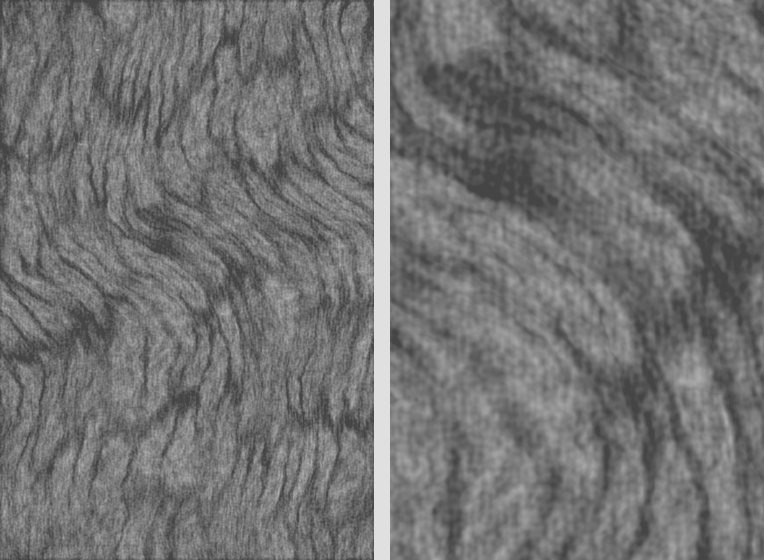
Left, the full canvas; right, a detail of the centre.
This texture is drawn by a WebGL 2 fragment shader. Its source:

```glsl
#version 300 es
precision highp float;

uniform vec2 u_resolution;
out vec4 fragColor;

vec2 hash2(vec2 cell) {
    vec3 q = fract(cell.xyx * vec3(0.1031, 0.1030, 0.0973));
    q += dot(q, q.yzx + 33.33);
    return fract((q.xx + q.yz) * q.zy);
}

float cornerSlope(vec2 cell, vec2 offset) {
    float angle = 6.2832 * hash2(cell).x;
    return dot(vec2(cos(angle), sin(angle)), offset);
}

float gradientNoise(vec2 p) {
    vec2 i = floor(p), f = fract(p);
    vec2 u = f * f * f * (f * (f * 6.0 - 15.0) + 10.0);
    vec2 e = vec2(1.0, 0.0);
    return mix(mix(cornerSlope(i, f), cornerSlope(i + e.xy, f - e.xy), u.x),
               mix(cornerSlope(i + e.yx, f - e.yx), cornerSlope(i + e.xx, f - e.xx), u.x), u.y);
}

float fbm(vec2 p) {
    float sum = 0.0, gain = 1.0;
    for (int octave = 0; octave < 4; octave++) {
        sum += gain * gradientNoise(p);
        p = mat2(1.6, 1.2, -1.2, 1.6) * p + 7.3;
        gain *= 0.5;
    }
    return sum;
}

// x runs across the ridges, y along them; a diagonal fold bends the grain
vec2 grainCoords(vec2 p) {
    float fold = p.y - 0.43 - 0.45 * p.x;
    float across = p.x + 0.8 * 0.14 * tanh(fold / 0.14) - 0.1 * p.y;
    across += 0.06 * gradientNoise(p * 3.7 + 4.0) + 0.018 * gradientNoise(p * 10.0);
    float along = p.y - 0.4 * p.x + 0.03 * gradientNoise(p * 6.0 + 20.0);
    return vec2(across, along);
}

// Returns the gap to the nearest plate border and a random plate tone
vec2 barkPlates(vec2 p) {
    vec2 home = floor(p);
    float nearest = 9.0, second = 9.0, tone = 0.0;
    for (int y = -2; y <= 2; y++) {
        for (int x = -2; x <= 2; x++) {
            vec2 cell = home + vec2(x, y);
            vec2 jitter = hash2(cell + 50.0);
            float d = length(cell + jitter - p);
            if (d < nearest) {
                second = nearest;
                nearest = d;
                tone = hash2(cell + 90.0).y;
            } else {
                second = min(second, d);
            }
        }
    }
    return vec2(second - nearest, tone);
}

void main() {
    vec2 p = gl_FragCoord.xy / u_resolution.y;
    vec2 uv = gl_FragCoord.xy / u_resolution;
    vec2 grain = grainCoords(p);

    // Long plates with ragged borders
    vec2 ragged = grain + 0.006 * vec2(fbm(p * 38.0), fbm(p * 31.0 + 60.0));
    vec2 plate = barkPlates(ragged * vec2(27.0, 5.5) + 100.0);
    float depth = 0.65 + 0.9 * gradientNoise(p * 9.0 + 30.0);
    depth *= mix(0.5, 1.1, smoothstep(0.0, 0.4, p.y + 0.4 * p.x));
    float groove = (1.0 - smoothstep(0.02, 0.36, plate.x)) * clamp(depth, 0.15, 1.1);

    // Narrow secondary cracks and short breaks across the plates
    float split = 1.0 - smoothstep(0.0, 0.13, abs(gradientNoise(ragged * vec2(42.0, 8.0) + 15.0)));
    float breakLine = 1.0 - smoothstep(0.0, 0.06, abs(gradientNoise(ragged * vec2(17.0, 24.0) + 70.0)));

    // Crumbly surface, fibres along the grain and fine upright streaks
    float crumbs = fbm(grain * vec2(85.0, 48.0) + 40.0);
    float fibres = gradientNoise(grain * vec2(190.0, 22.0) + 10.0);
    float streaks = gradientNoise(p * vec2(240.0, 65.0) + 5.0);
    float grit = gradientNoise(p * 215.0 + 80.0);

    float shade = 0.512 + 0.06 * (plate.y - 0.5) + 0.045 * fbm(p * 4.0 + 12.0);
    shade -= 0.19 * groove + 0.05 * split + 0.025 * breakLine * (1.0 - groove);
    shade += mix(0.12, 0.05, groove) * crumbs + mix(0.06, 0.12, groove) * fibres;
    shade += 0.1 * streaks + 0.1 * grit;

    // Pale flecks, denser toward the upper left
    float fleck = smoothstep(0.42, 0.62, gradientNoise(p * 95.0 + 33.0));
    shade += 0.13 * fleck * smoothstep(0.9, 0.1, distance(p, vec2(0.08, 0.9)));

    // Darker corners and a thin dim rim
    shade -= 0.05 * smoothstep(0.45, 0.75, length(uv - 0.5));
    vec2 rim = min(p, vec2(u_resolution.x / u_resolution.y, 1.0) - p);
    shade -= 0.09 * (1.0 - smoothstep(0.0, 0.006, min(rim.x, rim.y)));

    fragColor = vec4(vec3(clamp(shade, 0.27, 0.76)), 1.0);
}
```
